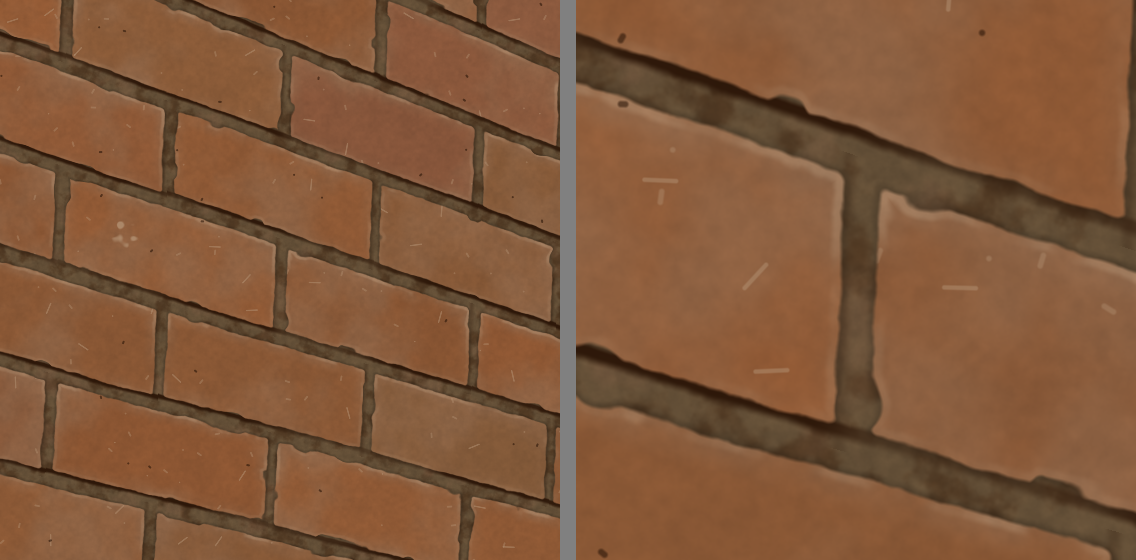
Left, the full canvas; right, a detail of the centre.
Give the GLSL for this texture, as a Shadertoy shader.

```glsl
// Weathered brick wall in running bond, seen obliquely so the courses fall to the right.
// A perspective mapping gives brick coordinates; a rounded-box distance splits brick from
// mortar, and layered noise adds tint, haze, chips, scratches and joint shadow.

const vec3 BRICK_ORANGE = vec3(0.555, 0.340, 0.200);
const vec3 BRICK_BROWN  = vec3(0.500, 0.350, 0.225);
const vec3 BRICK_PINK   = vec3(0.540, 0.345, 0.245);
const vec3 HAZE         = vec3(0.560, 0.410, 0.300);
const vec3 PALE_LIME    = vec3(0.700, 0.570, 0.450);
const vec3 MORTAR       = vec3(0.390, 0.310, 0.215);
const vec3 MORTAR_DARK  = vec3(0.310, 0.220, 0.135);
const vec3 SHADOW       = vec3(0.170, 0.085, 0.030);

const float COURSE_HEIGHT = 0.1905;  // at the left border
const float TAPER         = 0.03125; // loss of course height per unit of x
const float SLOPE         = 0.3659;  // fall of the reference bed joint
const float FIRST_BED     = 0.0703;  // its drop below the top at the left border
const float BRICK_RATIO   = 2.29;    // brick length over course height
const float STAGGER       = 0.461;   // shift of every other course
const vec2  HALF_JOINT    = vec2(0.0105, 0.0150);
const float CORNER        = 0.005;
const vec2  LIME_SPOT     = vec2(0.225, 0.418);

float hash(vec2 p) {
    vec3 q = fract(vec3(p.xyx) * 0.1031);
    q += dot(q, q.yzx + 33.33);
    return fract((q.x + q.y) * q.z);
}

float noise(vec2 p) {
    vec2 i = floor(p), f = fract(p);
    f = f * f * (3.0 - 2.0 * f);
    return mix(mix(hash(i), hash(i + vec2(1, 0)), f.x),
               mix(hash(i + vec2(0, 1)), hash(i + vec2(1, 1)), f.x), f.y);
}

float fbm(vec2 p) {
    float sum = 0.0, amp = 0.5;
    for (int i = 0; i < 4; i++) {
        sum += amp * noise(p);
        p = mat2(1.6, 1.2, -1.2, 1.6) * p + 7.3;
        amp *= 0.5;
    }
    return sum / 0.9375;
}

// One short stroke at a random place and angle in some cells of a grid
float strokes(vec2 p, float cells, float density, float len, float width) {
    vec2 g = p * cells, id = floor(g) + cells;
    vec2 q = fract(g) - 0.35 - 0.3 * vec2(hash(id + 3.1), hash(id + 8.7));
    float angle = 6.2832 * hash(id + 5.9);
    vec2 dir = vec2(cos(angle), sin(angle));
    float along = clamp(dot(q, dir), -len, len) * step(0.3, hash(id + 2.3));
    float d = length(q - dir * along) / cells;
    return step(hash(id), density) * (1.0 - smoothstep(width * 0.3, width, d));
}

void mainImage(out vec4 fragColor, in vec2 fragCoord) {
    vec2 p = fragCoord / iResolution.xy;
    p.y = 1.0 - p.y; // measured downwards from the top
    float soft = max(0.0016, 0.8 / iResolution.y);

    // Perspective brick coordinates
    float course = COURSE_HEIGHT - TAPER * p.x;
    float v = (p.y - FIRST_BED - SLOPE * p.x) / course + 1.0;
    v += 0.04 * (noise(p * 5.0) - 0.5);
    float row = floor(v);
    float lean = 0.659 - 0.026 * v - 0.004 * v * v;
    float u = (p.x / course - lean) / BRICK_RATIO - STAGGER * mod(row, 2.0);
    vec2 id = vec2(floor(u), row) + 40.0;
    vec2 size = vec2(BRICK_RATIO * course * course / COURSE_HEIGHT, course);
    vec2 local = (fract(vec2(u, v)) - 0.5) * size;
    local += 0.004 * (vec2(hash(id + 1.7), hash(id + 9.2)) - 0.5);

    // Brick outline with ragged edges and chips
    vec2 halfSize = 0.5 * size - HALF_JOINT * course / COURSE_HEIGHT;
    vec2 e = abs(local) - halfSize + CORNER;
    float d = length(max(e, 0.0)) + min(max(e.x, e.y), 0.0) - CORNER;
    d += 0.006 * (fbm(p * 42.0) - 0.5);
    d += 0.006 * smoothstep(0.72, 0.92, noise(p * 26.0));
    float brickMask = 1.0 - smoothstep(-soft, soft, d);

    // Fired clay: tint per brick, cloudy haze, pale worn rim
    float cloud = fbm(p * 8.0 + id * 3.7);
    float grain = fbm(p * 130.0) - 0.5;
    vec3 brick = mix(BRICK_ORANGE, BRICK_BROWN, pow(hash(id + 4.4), 2.0));
    brick = mix(brick, BRICK_PINK, 0.8 * smoothstep(0.6, 0.9, hash(id + 6.6)));
    brick *= 0.97 + 0.07 * hash(id + 12.5);
    brick = mix(brick, HAZE, 0.6 * smoothstep(0.45, 0.8, cloud));
    float upper = smoothstep(0.3, -1.0, local.y / halfSize.y);
    float wear = fbm(p * 24.0 + 5.0);
    brick = mix(brick, HAZE, smoothstep(-0.026, -0.002, d) * (0.25 + 0.5 * upper) * wear * 1.3);
    float rim = smoothstep(-0.008, -0.003, d) * smoothstep(0.3, 0.7, wear);
    brick = mix(brick, PALE_LIME, rim * (0.2 + 0.3 * upper));
    brick *= 1.0 + 0.10 * grain + 0.08 * (fbm(p * 30.0) - 0.5);

    // Scratches, pits and a patch of lime spots
    brick = mix(brick, PALE_LIME, 0.5 * strokes(p, 17.0, 0.22, 0.16, 0.0020));
    brick = mix(brick, PALE_LIME, 0.4 * strokes(p + 0.37, 31.0, 0.12, 0.10, 0.0025));
    brick = mix(brick, SHADOW, 0.6 * strokes(p + 0.71, 23.0, 0.09, 0.03, 0.0028));
    float patchMask = exp(-dot(p - LIME_SPOT, p - LIME_SPOT) / 0.0012);
    brick = mix(brick, PALE_LIME, 0.8 * smoothstep(0.42, 0.58, patchMask * noise(p * 75.0)));

    // Recessed mortar: rough, dark beside the bricks and shaded below them
    float rough = fbm(p * 48.0 + 11.0);
    vec3 mortar = mix(MORTAR_DARK, MORTAR, smoothstep(0.25, 0.6, rough));
    mortar = mix(mortar, HAZE * 0.85, 0.4 * smoothstep(0.55, 0.8, fbm(p * 22.0)));
    mortar *= (0.82 + 0.18 * smoothstep(0.0, 0.006, d)) * (1.0 + 0.22 * grain);
    float below = local.y - halfSize.y + 0.004 * (rough - 0.5);
    float shade = smoothstep(-0.004, 0.0, below) * (1.0 - smoothstep(0.003, 0.010, below));
    mortar = mix(mortar, SHADOW, shade * (0.35 + 0.6 * smoothstep(0.3, 0.65, noise(p * 7.0 + 2.0))));
    float side = smoothstep(0.007, 0.0, abs(local.x - halfSize.x - 0.002));
    mortar = mix(mortar, SHADOW, 0.35 * side * rough);

    fragColor = vec4(mix(mortar, brick, brickMask), 1.0);
}
```
